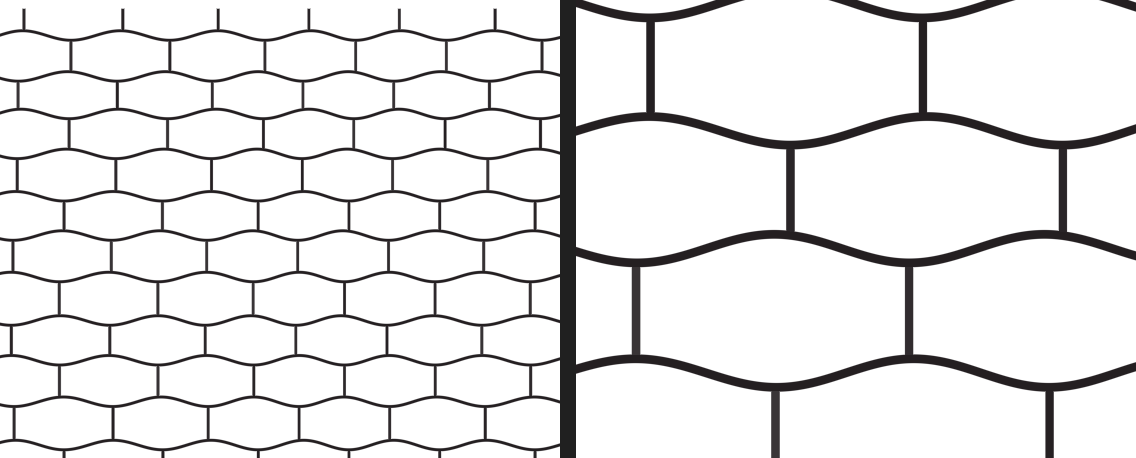
Left: the whole. Right: its middle third, enlarged.
This pattern is drawn by a WebGL 1 fragment shader. Its source:

```glsl
precision highp float;

uniform vec2 u_resolution;

// Lengths are fractions of the canvas width, y runs down from the top
const vec3 PAPER = vec3(1.0);
const vec3 INK = vec3(0.14, 0.12, 0.13);
const float TAU = 6.2831853;
const int ROWS = 11;
const float PITCH = 0.1682;         // mean distance between posts
const float COLUMN_START = 0.0440;
const float COLUMN_SWAY = 0.0065;   // slow change of the column spacing
const float SWAY_COLUMNS = 5.0;
const float ROW_START = 0.0645;
const float ROW_STEP = 0.0728;
const float ROW_BOW = 0.0068;
const float ROW_SKEW = 0.0016;
const float ROW_RIPPLE = 0.0022;    // uneven row heights, every third row
const float WAVE_HEIGHT = 0.0085;
const float HALF_LINE = 0.0026;
const float POST_TOP = 0.0156;
const float DRIFT_MEAN = -0.0111;   // sideways wander of the rows
const float DRIFT_SWING = 0.0085;
const float DRIFT_ROWS = 11.7;
const float ZIGZAG = 0.0065;
const float ZIGZAG_DECAY = 0.35;
const float POST_JITTER = 0.0012;
const float POST_FADE = 0.10;
const float EDGE_SOFTNESS = 0.75;   // in output pixels

float hash(vec2 p) {
  vec3 q = fract(vec3(p.xyx) * 0.1031);
  q += dot(q, q.yzx + 33.33);
  return fract((q.x + q.y) * q.z);
}

float rowMiddle(float row) {
  float t = row / float(ROWS - 1);
  return ROW_START + ROW_STEP * row
    - ROW_BOW * sin(0.5 * TAU * t)
    - ROW_SKEW * sin(TAU * t)
    + ROW_RIPPLE * cos(TAU * (row - 1.0) / 3.0);
}

// Sideways shift of a row, with every other row moved by half a pitch
float rowShift(float row) {
  float r = max(row, 0.0);
  float side = 1.0 - 2.0 * mod(r, 2.0);
  float drift = DRIFT_MEAN + DRIFT_SWING * cos(TAU * (r - 1.0) / DRIFT_ROWS);
  float zigzag = side * ZIGZAG * exp(-ZIGZAG_DECAY * r);
  return drift + zigzag + 0.5 * PITCH * mod(row + 1.0, 2.0);
}

// Column coordinate: whole numbers lie on the posts and wave troughs
float columnAt(float x, float row) {
  float t = (x - COLUMN_START - rowShift(row)) / PITCH;
  return t - COLUMN_SWAY / PITCH * sin(TAU * (t - 0.5) / SWAY_COLUMNS);
}

float waveY(float column, float row) {
  return rowMiddle(row) + WAVE_HEIGHT * cos(TAU * column);
}

float coverage(float d, float pixel) {
  float soft = EDGE_SOFTNESS * pixel;
  return 1.0 - smoothstep(-soft, soft, d);
}

void main() {
  float pixel = 1.0 / u_resolution.x;
  vec2 p = vec2(gl_FragCoord.x, u_resolution.y - gl_FragCoord.y) * pixel;

  float ink = 0.0;
  float row = -1.0;
  float column = columnAt(p.x, row);
  float top = POST_TOP;

  for (int i = 0; i <= ROWS; i++) {
    float nextColumn = columnAt(p.x, row + 1.0);
    float bottom = waveY(nextColumn, row + 1.0);

    // Post between this wave and the next
    float post = floor(column + 0.5);
    float wear = hash(vec2(post + 7.0, row + 19.0));
    float dx = (column - post) * PITCH + POST_JITTER * (wear - 0.5);
    float postDist = max(abs(dx) - HALF_LINE, max(top - p.y, p.y - bottom));
    ink = max(ink, coverage(postDist, pixel) * (1.0 - POST_FADE * wear));

    // Wave below the post
    float slope = WAVE_HEIGHT * TAU / PITCH * sin(TAU * nextColumn);
    float waveDist = abs(p.y - bottom) / sqrt(1.0 + slope * slope) - HALF_LINE;
    ink = max(ink, coverage(waveDist, pixel));

    row += 1.0;
    column = nextColumn;
    top = bottom;
  }

  gl_FragColor = vec4(mix(PAPER, INK, ink), 1.0);
}
```
